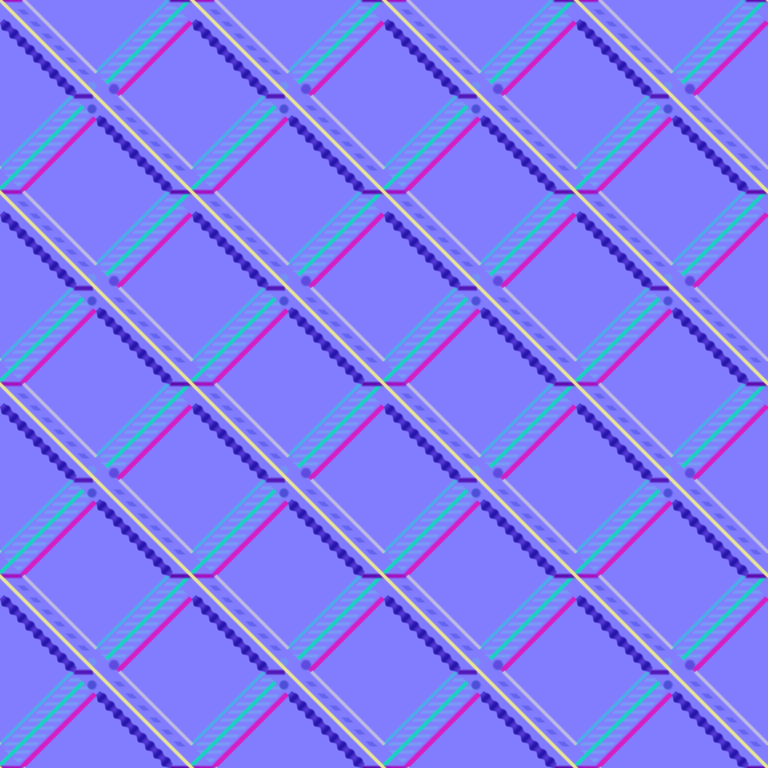
This texture map is drawn by a WebGL 1 fragment shader. Its source:

```glsl
precision highp float;
// Tiling normal map of a diagonal wire lattice, four by four cells with bevelled crossings.

uniform vec2 u_resolution;

// Edge softness in cell units (a cell is 192 units wide).
float softness() {
  return max(1.5, 768.0 / min(u_resolution.x, u_resolution.y));
}

// Smooth mask of the interval from lo to hi.
float band(float v, float lo, float hi) {
  float s = softness();
  return smoothstep(lo - s, lo + s, v) * (1.0 - smoothstep(hi - s, hi + s, v));
}

float disc(vec2 p, vec2 center, float radius) {
  float s = softness();
  return 1.0 - smoothstep(radius - s, radius + s, length(p - center));
}

// Signed offset to the nearest multiple of the cell size.
float wrapCell(float v) {
  return mod(v + 96.0, 192.0) - 96.0;
}

// Wave from 0 to 1 with the given period.
float wave(float v, float period) {
  return 0.5 + 0.5 * cos(v * 6.2831853 / period);
}

void main() {
  vec2 uv = gl_FragCoord.xy / u_resolution;
  vec2 p = vec2(uv.x, 1.0 - uv.y) * 4.0 * 192.0;
  float falling = wrapCell(p.x - p.y);
  float rising = wrapCell(p.x + p.y);

  // Offsets from the two kinds of crossing: cell corner and cell middle.
  vec2 corner = vec2(wrapCell(p.x), wrapCell(p.y));
  vec2 middle = vec2(wrapCell(p.x - 96.0), wrapCell(p.y - 96.0));
  float atCorner = step(abs(corner.x) + abs(corner.y), 96.0);

  // Each wire is interrupted where the other one passes.
  float risingOpen = 1.0 - band(falling, -23.0, 23.0);
  float fallingOpen = 1.0 - band(rising, -23.0, 23.0);

  vec3 color = vec3(0.51, 0.49, 1.0);

  // Rising wire: sparse hatching, cyan rim, green ridge, magenta shadow.
  float hatch = smoothstep(0.35, 0.9, wave(p.y, 8.0));
  float body = band(rising, -19.0, 14.0) * risingOpen;
  color = mix(color, vec3(0.46, 0.65, 0.94), body * (0.08 + 0.62 * hatch));
  color = mix(color, vec3(0.26, 0.71, 0.89), 0.9 * band(rising, -26.0, -21.5) * risingOpen);
  float ridge = band(rising, -5.5, 0.0) * max(risingOpen, atCorner);
  color = mix(color, vec3(0.10, 0.82, 0.75), ridge);
  color = mix(color, vec3(0.83, 0.12, 0.76), band(rising, 17.5, 24.5) * risingOpen);

  // Falling wire: dents, pale rim, beaded dark shadow.
  float dent = band(falling, 8.0, 15.0) * smoothstep(0.4, 0.85, wave(p.y, 12.0));
  color = mix(color, vec3(0.36, 0.36, 0.90), 0.75 * dent * fallingOpen);
  color = mix(color, vec3(0.76, 0.74, 0.88), band(falling, 21.5, 26.0) * fallingOpen);
  float bead = wave(p.x + p.y, 16.0);
  float shadow = band(falling, -24.0 - 3.5 * bead, -15.0 + 2.0 * bead) * fallingOpen;
  vec3 shadowColor = mix(vec3(0.33, 0.22, 0.83), vec3(0.15, 0.09, 0.66), bead);
  color = mix(color, shadowColor, shadow);

  // Corner crossing: a level crease, dark on the left and magenta on the right.
  float crease = band(corner.x, -22.0, 22.0) * band(corner.y, -2.0, 2.0);
  vec3 creaseColor = mix(vec3(0.36, 0.06, 0.68), vec3(0.64, 0.08, 0.75),
                         smoothstep(-10.0, 10.0, corner.x));
  color = mix(color, creaseColor, crease);

  // Middle crossing: a short dark crease and small dents.
  float notch = band(middle.x, -22.0, -3.0) * band(middle.y, -2.0, 2.5);
  color = mix(color, vec3(0.32, 0.10, 0.72), notch);
  color = mix(color, vec3(0.25, 0.27, 0.80), 0.8 * disc(middle, vec2(-4.0, 13.0), 4.5));
  color = mix(color, vec3(0.36, 0.27, 0.86), 0.9 * disc(middle, vec2(18.0, -7.0), 5.0));
  color = mix(color, vec3(0.43, 0.62, 0.93), 0.6 * disc(middle, vec2(-4.0, -10.0), 4.0));

  // Bright ridge of the falling wire runs over everything.
  color = mix(color, vec3(0.92, 0.90, 0.58), band(falling, -2.4, 2.4));

  gl_FragColor = vec4(color, 1.0);
}
```
